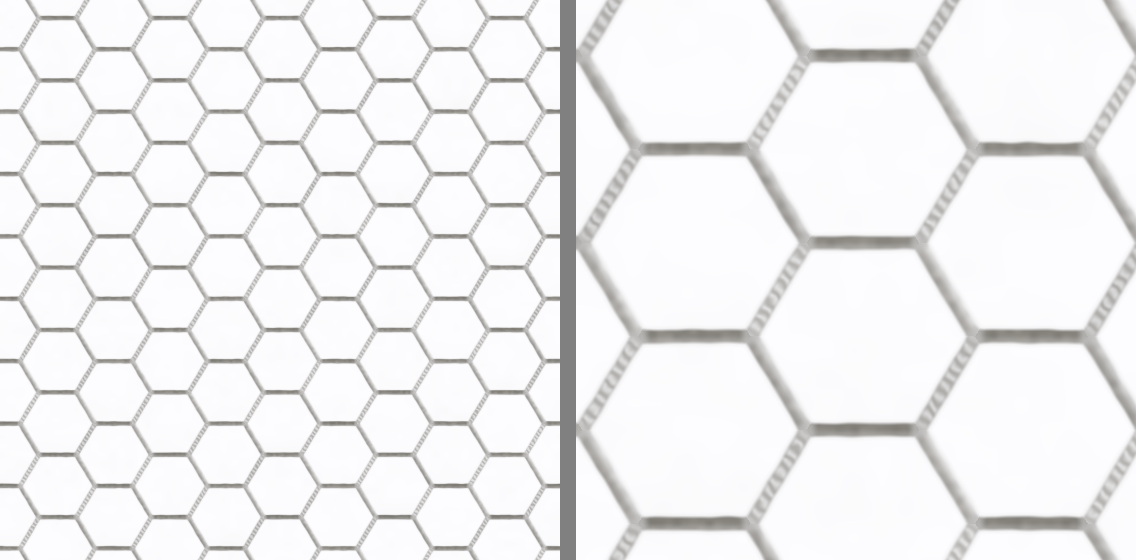
Left, the full canvas; right, a detail of the centre.
Write a WebGL 1 fragment shader that draws this pattern.

```glsl
precision highp float;

uniform vec2 u_resolution;

const float COLUMN_PITCH = 0.1003;
const float ROW_PITCH = 0.1114;
const vec2 FIRST_CENTRE = vec2(0.0026, 0.0765);
const vec2 LATTICE = vec2(1.7320508, 1.0);
const float HALF_SIDE = 0.288675;
const float HALF_JOINT = 0.035;

const vec3 GLAZE = vec3(0.992, 0.992, 1.0);
const vec3 PALE_GROUT = vec3(0.86, 0.86, 0.86);
const vec3 GROUT = vec3(0.75, 0.745, 0.74);
const vec3 SHADED_GROUT = vec3(0.65, 0.64, 0.625);
const vec3 DARK_GROUT = vec3(0.53, 0.52, 0.495);

float hash(vec2 p) {
    vec3 q = fract(vec3(p.xyx) * 0.1031);
    q += dot(q, q.yzx + 33.33);
    return fract((q.x + q.y) * q.z);
}

float noise(vec2 p) {
    vec2 cell = floor(p);
    vec2 f = fract(p);
    f = f * f * (3.0 - 2.0 * f);
    float low = mix(hash(cell), hash(cell + vec2(1.0, 0.0)), f.x);
    float high = mix(hash(cell + vec2(0.0, 1.0)), hash(cell + 1.0), f.x);
    return mix(low, high, f.y);
}

// Offset from the nearest hexagon centre; rows are one unit apart.
vec2 hexLocal(vec2 p) {
    vec2 a = mod(p, LATTICE) - 0.5 * LATTICE;
    vec2 b = mod(p - 0.5 * LATTICE, LATTICE) - 0.5 * LATTICE;
    return dot(a, a) < dot(b, b) ? a : b;
}

// Normal of the hexagon side closest to the local point.
vec2 nearestNormal(vec2 g) {
    vec2 flatSide = vec2(0.0, 1.0);
    vec2 rising = vec2(0.8660254, -0.5);
    vec2 falling = vec2(0.8660254, 0.5);
    vec2 best = abs(dot(g, rising)) > abs(dot(g, falling)) ? rising : falling;
    return abs(g.y) > abs(dot(g, best)) ? flatSide : best;
}

// Horizontal joints: brown shadow under the upper tile.
vec3 flatGrout(float across, float grain) {
    vec3 tone = mix(SHADED_GROUT, DARK_GROUT, smoothstep(-0.035, 0.012, across));
    return tone + 0.07 * (grain - 0.5);
}

// Rising joints: pale backing mesh with uneven rungs.
vec3 meshGrout(float across, float along, float grain, float seed) {
    float rung = 0.5 + 0.5 * cos(along * 105.0 + across * 25.0 + seed * 6.28 + grain * 2.5);
    vec3 tone = mix(SHADED_GROUT, PALE_GROUT, 0.25 + 0.75 * rung);
    float rim = smoothstep(0.014, 0.036, abs(across));
    return mix(tone, GROUT, 0.6 * rim);
}

// Falling joints: grey with a light upper strip.
vec3 plainGrout(float across, float grain) {
    vec3 tone = mix(SHADED_GROUT, PALE_GROUT, smoothstep(-0.02, 0.04, across));
    return tone + 0.08 * (grain - 0.5);
}

vec3 groutColour(vec2 normal, float across, float along, float grain, float seed) {
    vec3 tone = plainGrout(across, grain);
    if (normal.y > 0.9) {
        tone = flatGrout(across, grain);
    } else if (normal.y < 0.0) {
        tone = meshGrout(across, along, grain, seed);
    }
    tone += 0.05 * (seed - 0.5);
    float corner = 1.0 - smoothstep(0.015, 0.065, HALF_SIDE - abs(along));
    return mix(tone, GROUT, 0.75 * corner);
}

// Nearly white glaze with faint clouds and small differences between tiles.
vec3 glazeColour(vec2 p, vec2 local, float seed) {
    float cloud = noise(p * 2.3) * noise(p * 7.0 + 19.0);
    float lowerShade = smoothstep(0.1, 0.5, -local.y) * seed;
    return GLAZE - vec3(0.010, 0.011, 0.013) * (cloud + lowerShade);
}

void main() {
    vec2 uv = gl_FragCoord.xy / u_resolution;
    vec2 p = (uv - FIRST_CENTRE) / vec2(COLUMN_PITCH, ROW_PITCH);
    p.x *= 0.5 * LATTICE.x;
    float pixel = 1.0 / (u_resolution.y * ROW_PITCH);

    // Coordinates across and along the nearest joint
    vec2 local = hexLocal(p);
    vec2 centre = p - local;
    vec2 normal = nearestNormal(local);
    float reach = dot(local, normal);
    float side = reach < 0.0 ? -0.5 : 0.5;
    float across = reach - side;
    float along = dot(local, vec2(-normal.y, normal.x));

    float tileSeed = hash(floor(centre * 4.0 + 0.5) + 71.0);
    float jointSeed = hash(floor((centre + side * normal) * 8.0 + 0.5) + 137.0);
    float grain = noise(p * 24.0 + 50.0);

    // Worn tile edges, smoothed to the pixel size
    float halfWidth = HALF_JOINT + 0.007 * (noise(p * 11.0 + 90.0) - 0.5);
    float corner = 1.0 - smoothstep(0.0, 0.05, HALF_SIDE - abs(along));
    halfWidth += 0.006 * corner;
    float soft = max(0.012, 0.8 * pixel);
    float joint = 1.0 - smoothstep(halfWidth - soft, halfWidth + soft, abs(across));

    vec3 glaze = glazeColour(p, local, tileSeed);
    float bevel = 1.0 - smoothstep(halfWidth, halfWidth + 0.03, abs(across));
    glaze = mix(glaze, PALE_GROUT, 0.3 * bevel);
    vec3 grout = groutColour(normal, across, along, grain, jointSeed);
    gl_FragColor = vec4(mix(glaze, grout, joint), 1.0);
}
```
